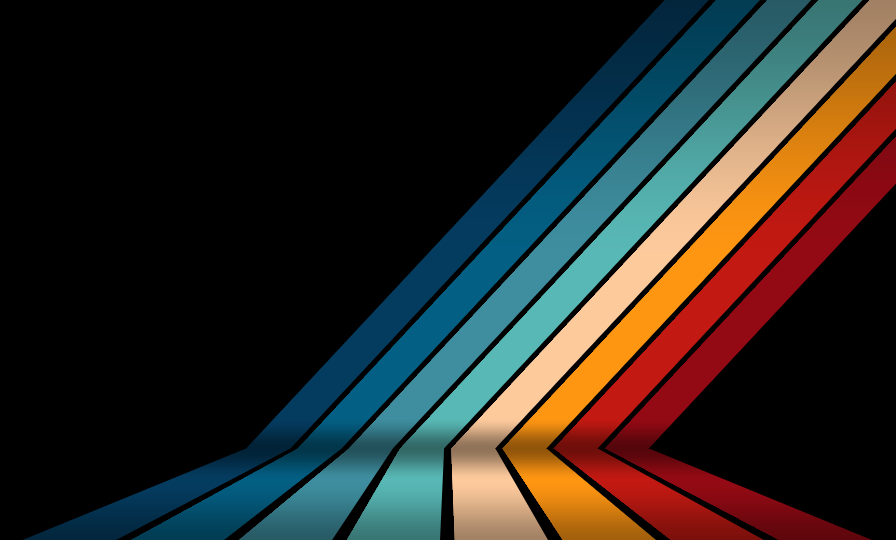
This background is drawn by a Shadertoy shader. Its source:

```glsl
// Eight retro colour stripes sliding down a dark wall and fanning out over the floor.

const float FOLD_HEIGHT = 0.1696;   // where the wall meets the floor
const float FOLD_LEFT = -0.3738;    // left end of the stripes at the fold
const float FOLD_PITCH = 0.0948;    // stripe spacing at the fold
const float STRIPE_FILL = 0.867;    // painted part of each spacing
const float STRIPE_COUNT = 8.0;
const float WALL_SLOPE = 0.933;     // sideways run per unit of height
const float FLOOR_SLOPE = -2.442;   // sideways run per unit of depth
const float FLOOR_SPREAD = 0.620;   // growth of spacing per unit of depth

vec3 stripeColor(float index) {
    vec3 palette[8] = vec3[8](
        vec3(0.016, 0.235, 0.376),  // navy
        vec3(0.012, 0.373, 0.514),  // ocean
        vec3(0.243, 0.557, 0.624),  // teal
        vec3(0.345, 0.722, 0.710),  // aqua
        vec3(0.992, 0.792, 0.612),  // cream
        vec3(1.000, 0.588, 0.071),  // orange
        vec3(0.761, 0.098, 0.071),  // red
        vec3(0.580, 0.039, 0.078)); // crimson
    return palette[int(clamp(index, 0.0, STRIPE_COUNT - 1.0))];
}

// Row of stripes on a line starting at left; run and spread give the edge slant.
vec3 stripes(float x, float left, float pitch, float run, float spread, float pixel) {
    float s = (x - left) / pitch;
    float index = clamp(floor(s), 0.0, STRIPE_COUNT - 1.0);
    float offset = abs(s - index - 0.5 * STRIPE_FILL) - 0.5 * STRIPE_FILL;
    float slant = run + spread * s;
    float dist = offset * pitch * inversesqrt(1.0 + slant * slant);
    return stripeColor(index) * clamp(0.5 - dist / pixel, 0.0, 1.0);
}

// Dim towards the top edge and in the crease.
float wallShade(float height) {
    float top = mix(1.0, 0.61, smoothstep(0.34, 0.92, height));
    float crease = mix(0.57, 1.0, smoothstep(0.0, 0.058, height));
    return top * crease;
}

// Dim in the crease and towards the near edge.
float floorShade(float depth) {
    float crease = mix(0.57, 1.0, smoothstep(0.0, 0.06, depth));
    float front = mix(1.0, 0.63, smoothstep(0.055, 0.18, depth));
    return crease * front;
}

void mainImage(out vec4 fragColor, in vec2 fragCoord) {
    float pixel = 1.0 / iResolution.y;
    vec2 p = vec2(fragCoord.x - 0.5 * iResolution.x, fragCoord.y) * pixel;
    float height = max(p.y - FOLD_HEIGHT, 0.0);
    float depth = max(FOLD_HEIGHT - p.y, 0.0);

    // Slanted bands above the fold
    vec3 wall = stripes(p.x, FOLD_LEFT + WALL_SLOPE * height, FOLD_PITCH,
                        WALL_SLOPE, 0.0, pixel) * wallShade(height);

    // Perspective fan below it
    vec3 ground = stripes(p.x, FOLD_LEFT + FLOOR_SLOPE * depth,
                          FOLD_PITCH + FLOOR_SPREAD * depth,
                          FLOOR_SLOPE, FLOOR_SPREAD, pixel) * floorShade(depth);

    float aboveFold = clamp(0.5 + (p.y - FOLD_HEIGHT) / pixel, 0.0, 1.0);
    fragColor = vec4(mix(ground, wall, aboveFold), 1.0);
}
```
